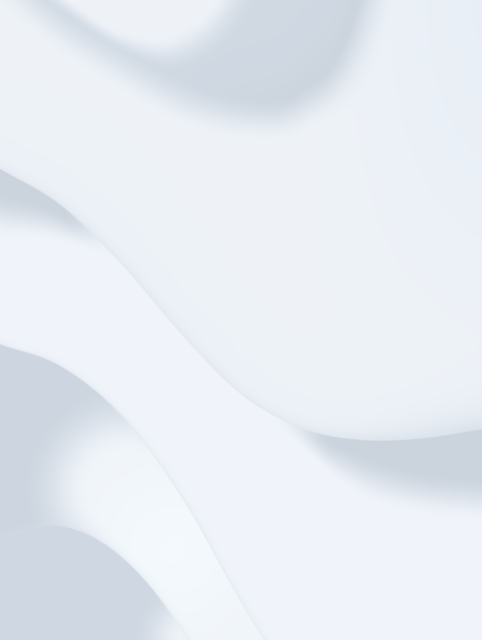
This background is drawn by a WebGL 2 fragment shader. Its source:

```glsl
#version 300 es
precision highp float;
// Soft pale sheets folding over one another in waves, with blurred grey shadows.
uniform vec2 u_resolution;
out vec4 fragColor;

const float WIDTH = 0.754;   // canvas width when its height is 1
const float SPANS = 8.0;     // spans in each wave

// Wave heights at even steps across the canvas
const float MAIN_FOLD[9] = float[9](.736, .680, .589, .479, .384, .331, .3125, .315, .329);
const float MAIN_SHADE[9] = float[9](.664, .645, .589, .486, .388, .315, .257, .229, .219);
const float LOW_FOLD[9] = float[9](.462, .428, .352, .225, .059, -.094, -.25, -.4, -.55);
const float CORNER_FOLD[9] = float[9](.160, .178, .131, .017, -.17, -.38, -.6, -.8, -1.);
const float TOP_SHADE[9] = float[9](1.03, .950, .890, .836, .811, .822, .93, 1.3, 1.7);
const float TOP_LOBE[9] = float[9](1.06, .987, .927, .915, 1.01, 1.33, 1.7, 2., 2.3);

const vec3 SHEET = vec3(.932, .950, .970);
const vec3 SHEET_COOL = vec3(.912, .934, .965);
const vec3 SHEET_LOW = vec3(.940, .957, .979);
const vec3 GLOW = vec3(.953, .975, .988);
const vec3 SHADE = vec3(.805, .838, .878);
const vec3 SHADE_DEEP = vec3(.770, .800, .835);
const vec3 RIM = vec3(.845, .872, .905);

// Smooth cubic through the wave heights
float wave(float x, float h[9]) {
  float t = clamp(x / WIDTH, 0.0, 1.0) * SPANS;
  int i = min(int(t), 7);
  float f = t - float(i);
  float b = h[i];
  float c = h[i + 1];
  float a = i > 0 ? h[max(i - 1, 0)] : 2.0 * b - c;
  float d = i < 7 ? h[min(i + 2, 8)] : 2.0 * c - b;
  return b + 0.5 * f * (c - a + f * (2.0 * a - 5.0 * b + 4.0 * c - d
       + f * (3.0 * (b - c) + d - a)));
}

// Approximate signed distance, positive above the wave
float aboveWave(vec2 p, float h[9]) {
  const float STEP = 0.004;
  float slope = (wave(p.x + STEP, h) - wave(p.x - STEP, h)) / (2.0 * STEP);
  return (p.y - wave(p.x, h)) / sqrt(1.0 + slope * slope);
}

float capsule(vec2 p, vec2 a, vec2 b, float radius) {
  vec2 axis = b - a;
  float t = clamp(dot(p - a, axis) / dot(axis, axis), 0.0, 1.0);
  return length(p - a - axis * t) - radius;
}

float soften(float d, float blur) {
  return smoothstep(-blur, blur, d);
}

// Thin darkening on the upper side of a fold
vec3 addRim(vec3 color, float d, float width, float strength) {
  return mix(color, RIM, strength * exp(-max(d, 0.0) / width));
}

vec3 upperSheet(vec2 p, float fold) {
  float cool = smoothstep(0.45, 0.8, p.x) * smoothstep(0.3, 1.0, p.y);
  vec3 color = mix(SHEET, SHEET_COOL, cool);

  // Blurred shadow hanging from the top, deeper at its lower right
  float d = aboveWave(p, TOP_SHADE);
  float deep = smoothstep(0.25, 0.5, p.x) * exp(-abs(d - 0.03) / 0.04);
  vec3 shadow = mix(SHADE + 0.01, SHADE_DEEP, 0.45 * deep);
  color = mix(color, shadow, soften(d - 0.004, 0.036));

  // Pale lobe lying on the shadow
  float lobe = aboveWave(p, TOP_LOBE);
  float blur = mix(0.014, 0.034, smoothstep(0.15, 0.32, p.x));
  color = mix(color, SHEET, soften(lobe - 0.008, blur));

  // Shading that widens towards the right end of the fold
  float right = smoothstep(0.42, WIDTH, p.x);
  color = mix(color, SHEET_COOL, 0.5 * exp(-max(fold, 0.0) / 0.05));
  return addRim(color, fold, mix(0.006, 0.026, right), mix(0.5, 0.85, right));
}

vec3 middleSheet(vec2 p, float fold) {
  float depth = wave(p.x, MAIN_FOLD) - wave(p.x, MAIN_SHADE);
  float blur = mix(0.012, 0.036, smoothstep(0.0, 0.07, depth));
  float amount = soften(aboveWave(p, MAIN_SHADE), blur) * smoothstep(0.0, 0.035, depth);
  vec3 color = mix(SHEET_LOW, SHADE - 0.01, amount);
  return addRim(color, fold, 0.004, 0.45);
}

vec3 lowPocket(vec2 p, float fold) {
  float d = capsule(p, vec2(.195, .238), vec2(.39, -.016), 0.105);
  vec3 light = mix(SHEET_LOW, GLOW, exp(-dot(p - vec2(.27, .14), p - vec2(.27, .14)) * 60.0));
  return addRim(mix(light, SHADE, soften(d, 0.052)), fold, 0.004, 0.4);
}

vec3 cornerSheet(vec2 p) {
  float lit = 1.0 - smoothstep(0.02, 0.095, distance(p, vec2(0.305, 0.0)));
  return mix(SHADE + 0.008, SHEET, lit);
}

void main() {
  vec2 p = gl_FragCoord.xy / u_resolution * vec2(WIDTH, 1.0);
  float edge = 1.0 / u_resolution.y;

  float mainFold = aboveWave(p, MAIN_FOLD);
  float lowFold = aboveWave(p, LOW_FOLD);
  float cornerFold = aboveWave(p, CORNER_FOLD);

  // Stack the sheets from the corner upwards
  vec3 color = cornerSheet(p);
  color = mix(color, lowPocket(p, cornerFold), soften(cornerFold, edge));
  color = mix(color, middleSheet(p, lowFold), soften(lowFold, edge));
  color = mix(color, upperSheet(p, mainFold), soften(mainFold, edge));
  fragColor = vec4(color, 1.0);
}
```
